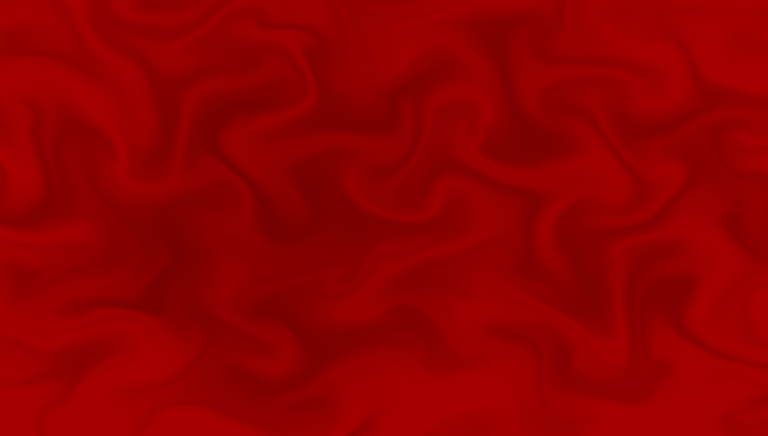
A Shadertoy shader for this background:

```glsl
// Dark crimson smoke curling over a bright red ground.

vec2 randomDirection(vec2 cell) {
    vec3 h = fract(cell.xyx * vec3(0.1031, 0.1030, 0.0973));
    h += dot(h, h.yzx + 33.33);
    float angle = 6.28318 * fract((h.x + h.y) * h.z);
    return vec2(cos(angle), sin(angle));
}

float gradientNoise(vec2 p) {
    vec2 cell = floor(p), f = fract(p);
    vec2 w = f * f * f * (f * (f * 6.0 - 15.0) + 10.0);
    vec2 e = vec2(1.0, 0.0);
    float a = dot(randomDirection(cell), f);
    float b = dot(randomDirection(cell + e.xy), f - e.xy);
    float c = dot(randomDirection(cell + e.yx), f - e.yx);
    float d = dot(randomDirection(cell + e.xx), f - e.xx);
    return mix(mix(a, b, w.x), mix(c, d, w.x), w.y);
}

// Divergence-free flow: the noise slope turned by a quarter
vec2 curl(vec2 p) {
    vec2 e = vec2(0.02, 0.0);
    float dx = gradientNoise(p + e.xy) - gradientNoise(p - e.xy);
    float dy = gradientNoise(p + e.yx) - gradientNoise(p - e.yx);
    return vec2(dy, -dx) / (2.0 * e.x);
}

void mainImage(out vec4 fragColor, in vec2 fragCoord) {
    vec2 uv = fragCoord / iResolution.y;

    // Turn the grid off the axes, then carry the point along the flow
    vec2 p = mat2(0.88, 0.47, -0.47, 0.88) * (uv * vec2(4.8, 6.4)) + 31.0;
    for (int i = 0; i < 4; i++) {
        p += 0.19 * curl(p * 0.9 + 5.3);
    }

    // Small puffs over slow drifts of thicker and thinner smoke
    float puffs = gradientNoise(p) + 0.25 * gradientNoise(p * 1.9 + 9.7);
    float drift = gradientNoise(uv * vec2(1.7, 2.3) + 3.6);

    // Smoke gathers above the middle and thins toward the border
    float reach = length((uv - vec2(0.88, 0.6)) / vec2(1.0, 0.62));
    float density = mix(0.6, 0.1, smoothstep(0.35, 1.25, reach));
    density += 0.72 * puffs + 0.3 * drift;

    float red = mix(0.65, 0.465, smoothstep(-0.05, 1.08, density));
    fragColor = vec4(red, 0.0, 0.0, 1.0);
}
```
